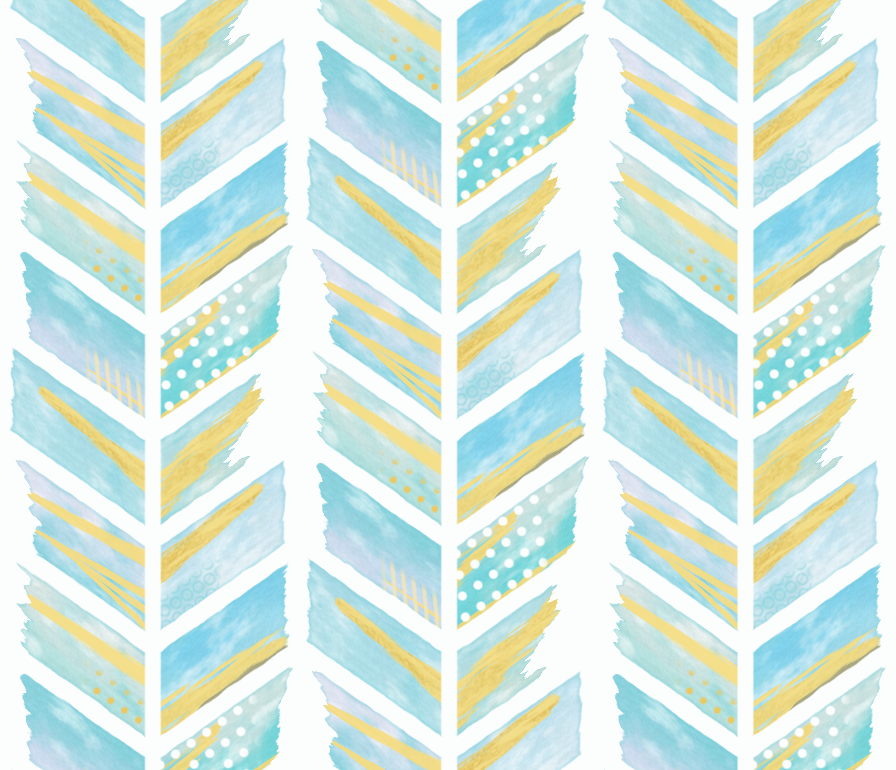
This pattern is drawn by a WebGL 2 fragment shader. Its source:

```glsl
#version 300 es
precision highp float;

uniform vec2 u_resolution;
out vec4 fragColor;

// Layout, in canvas widths
const float COLUMN = 0.3307;
const float SPINE_X = 0.1706;
const float STEP = 0.1178;
const float FIRST_Y = 0.1914;
const float SLOPE = 0.7;

const vec3 PAPER = vec3(0.99, 0.995, 0.995);
const vec3 TEAL = vec3(0.46, 0.80, 0.85);
const vec3 GOLD = vec3(0.97, 0.87, 0.51);
const vec3 DEEP_GOLD = vec3(0.85, 0.69, 0.25);
const vec3 CREAM = vec3(0.95, 0.90, 0.73);
const vec3 UMBER = vec3(0.47, 0.46, 0.40);

// Eight strokes: four left of the spine, then four right of it
const vec3 UPPER[8] = vec3[8](
  vec3(0.87, 0.89, 0.94), vec3(0.84, 0.90, 0.89), vec3(0.53, 0.82, 0.86), vec3(0.66, 0.86, 0.90),
  vec3(0.74, 0.88, 0.93), vec3(0.50, 0.82, 0.92), vec3(0.80, 0.89, 0.88), vec3(0.70, 0.87, 0.89));
const vec3 LOWER[8] = vec3[8](
  vec3(0.57, 0.83, 0.88), vec3(0.70, 0.88, 0.87), vec3(0.80, 0.86, 0.93), vec3(0.70, 0.88, 0.91),
  vec3(0.83, 0.91, 0.94), vec3(0.64, 0.86, 0.92), vec3(0.46, 0.84, 0.85), vec3(0.78, 0.88, 0.85));
// Outer end: length, raggedness, slant
const vec3 TIP[8] = vec3[8](
  vec3(1.36, 0.32, 0.15), vec3(1.37, 0.36, 0.0), vec3(1.34, 0.24, 0.1), vec3(1.38, 0.10, 0.0),
  vec3(1.27, 0.05, 0.0), vec3(1.33, 0.16, 0.0), vec3(1.36, 0.22, 0.1), vec3(1.36, 0.55, 0.5));
// Gold brush mark: outer point, inner point
const vec4 MARK[8] = vec4[8](
  vec4(1.15, -0.12, 0.08, -0.28), vec4(1.15, -0.12, 0.08, -0.15),
  vec4(0.6, 0.3, 0.1, 0.3), vec4(1.0, -0.17, 0.1, -0.06),
  vec4(0.95, -0.28, 0.12, -0.17), vec4(1.2, 0.36, 0.1, 0.27),
  vec4(0.6, -0.3, 0.1, -0.10), vec4(1.1, -0.25, 0.15, 0.14));
// Gold brush mark: half width, dryness, depth of tone
const vec3 BRISTLE[8] = vec3[8](
  vec3(0.08, 0.5, 0.1), vec3(0.10, 0.5, 0.0), vec3(0.02, 1.0, 0.0), vec3(0.13, 0.6, 0.7),
  vec3(0.14, 0.6, 0.85), vec3(0.18, 1.3, 0.35), vec3(0.12, 1.2, 0.3), vec3(0.19, 0.9, 0.5));

float hash(vec2 p) {
  return fract(sin(dot(p, vec2(127.1, 311.7))) * 43758.5);
}

float noise(vec2 p) {
  vec2 i = floor(p), f = fract(p);
  f = f * f * (3.0 - 2.0 * f);
  return mix(mix(hash(i), hash(i + vec2(1, 0)), f.x),
             mix(hash(i + vec2(0, 1)), hash(i + vec2(1, 1)), f.x), f.y);
}

float fbm(vec2 p) {
  float sum = 0.0, gain = 0.53;
  for (int i = 0; i < 4; i++) {
    sum += gain * noise(p);
    p = p * 2.03 + 17.0;
    gain *= 0.5;
  }
  return sum;
}

float inside(float depth, float blur) {
  return smoothstep(-blur, blur, depth);
}

// Tapered mark broken up by bristle streaks along the stroke
float brush(vec2 q, vec2 outer, vec2 inner, float width, float dry, float seed) {
  vec2 axis = outer - inner;
  float h = clamp(dot(q - inner, axis) / dot(axis, axis), 0.0, 1.0);
  float d = length(q - inner - axis * h) / (width * mix(1.0, 0.55, h));
  float streak = fbm(vec2(q.x * 2.5, q.y * 24.0) + seed);
  return smoothstep(1.2, 0.75, d + dry * (streak - 0.5) * 2.2);
}

// Distance to the nearest point of a staggered grid
float gridDistance(vec2 p, float spacing) {
  p /= spacing;
  p.x += 0.5 * mod(floor(p.y), 2.0);
  return length(fract(p) - 0.5) * spacing;
}

vec3 paintStroke(vec2 q, int kind, float blur) {
  float seed = float(kind) * 7.3 + 3.0;
  vec2 flatPos = vec2(1.22 * q.x - 0.57 * q.y, 0.82 * q.y);
  float cloud = fbm(q * vec2(3.5, 4.5) + seed);
  float streak = fbm(vec2(q.x * 3.0, q.y * 22.0) + seed);

  // Watercolour wash
  vec3 color = mix(UPPER[kind], LOWER[kind], smoothstep(-0.35, 0.35, q.y + (cloud - 0.5) * 0.9));
  color = mix(color, PAPER, 0.5 * smoothstep(0.48, 0.8, fbm(q * vec2(4.0, 6.0) + seed + 31.0)));
  color = mix(color, TEAL, 0.45 * smoothstep(0.5, 0.8, cloud) * smoothstep(1.3, 0.2, q.x));
  color += 0.05 * (streak - 0.5) + 0.03 * (noise(q * 55.0) - 0.5);

  // Outline and pooled pigment at the rim
  vec3 tip = TIP[kind];
  float sideDepth = 0.415 - abs(q.y) - 0.035 * fbm(q * 9.0 + seed);
  float tear = fbm(vec2(q.x * 4.0, q.y * 11.0) + seed + 9.0);
  float tipDepth = tip.x - q.x - tip.y * tear - tip.z * (q.y + 0.3);
  float depth = min(min(sideDepth, tipDepth), q.x - 0.075);
  color = mix(color, TEAL, 0.35 * smoothstep(0.05, 0.0, min(sideDepth, tipDepth)));

  // Gold
  vec3 bristle = BRISTLE[kind];
  float grain = noise(q * 48.0 + seed);
  vec3 gold = mix(GOLD, DEEP_GOLD, bristle.z * mix(0.2, 1.0, grain) * smoothstep(0.25, 0.7, streak));
  float mark = brush(q, MARK[kind].xy, MARK[kind].zw, bristle.x, bristle.y, seed);
  if (kind == 0) {
    for (int i = 0; i < 3; i++) {
      float fan = float(i);
      mark = max(mark, brush(q, vec2(1.1 - 0.15 * fan, 0.18), vec2(0.08, 0.06 + 0.15 * fan), 0.04, 0.6, seed + fan));
    }
  }
  if (kind == 5) {
    float rim = brush(q, vec2(1.3, 0.4), vec2(0.5, 0.42), 0.08, 0.8, seed + 4.0);
    color = mix(color, UMBER, 0.8 * rim);
    mark *= 1.0 - 0.6 * rim;
  }
  if (kind == 6) mark = max(mark, brush(q, vec2(1.2, 0.36), vec2(0.1, 0.4), 0.05, 1.0, seed));
  color = mix(color, gold, 0.92 * mark);

  // Dots, bars and rings
  float patchMask = inside(0.62 - q.x, 0.06) * inside(q.y - 0.1, 0.05);
  if (kind == 1) color = mix(color, mix(GOLD, DEEP_GOLD, 0.45), patchMask * inside(0.032 - gridDistance(flatPos, 0.16), blur));
  if (kind == 2) color = mix(color, CREAM, 0.85 * patchMask * inside(0.2 - abs(fract(q.x * 10.0 + q.y) - 0.5), 0.1));
  if (kind == 4) color = mix(color, TEAL, 0.4 * patchMask * inside(0.009 - abs(gridDistance(flatPos, 0.13) - 0.05), blur));
  if (kind == 6) color = mix(color, PAPER, inside(0.95 - q.x, 0.1) * inside(0.043 - gridDistance(flatPos, 0.18), blur));

  return mix(PAPER, color, inside(depth, blur));
}

void main() {
  vec2 p = vec2(gl_FragCoord.x, u_resolution.y - gl_FragCoord.y) / u_resolution.x;

  // Mirror about each spine; neighbouring columns drop by two strokes
  float column = floor((p.x - SPINE_X) / COLUMN + 0.5);
  float offset = p.x - SPINE_X - column * COLUMN;
  float outward = abs(offset) / STEP;
  float across = (p.y - FIRST_Y) / STEP + SLOPE * outward;
  float row = floor(across + 0.5);
  int kind = int(mod(row + 2.0 * column, 4.0)) + (offset > 0.0 ? 4 : 0);

  float blur = max(0.012, 0.8 / (u_resolution.x * STEP));
  fragColor = vec4(paintStroke(vec2(outward, across - row), kind, blur), 1.0);
}
```
